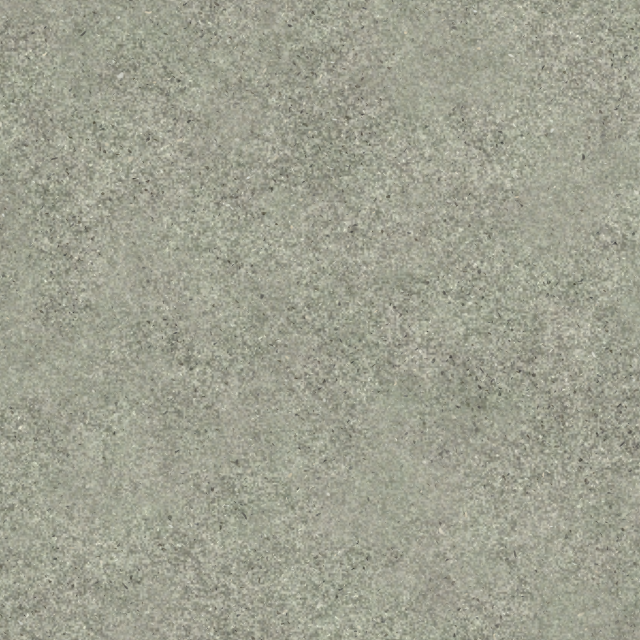
This texture is drawn by a WebGL 2 fragment shader. Its source:

```glsl
#version 300 es
precision highp float;
// Weathered fine-grained concrete: a grey-green ground of layered value noise,
// whose grain fades on worn patches, with clustered dark pits, pale sand
// grains and a few bright chips scattered over jittered cells.

uniform vec2 u_resolution;
out vec4 outColor;

// Integer hash of a cell: three values from 0 to 1.
vec3 hash3(vec2 cell, uint seed) {
    uvec3 v = uvec3(uvec2(ivec2(cell) + 4096), seed) * 1664525u + 1013904223u;
    v.x += v.y * v.z; v.y += v.z * v.x; v.z += v.x * v.y;
    v ^= v >> 16u;
    v.x += v.y * v.z; v.y += v.z * v.x; v.z += v.x * v.y;
    return vec3(v >> 8u) / 16777216.0;
}

// Value noise centred on zero, from -0.5 to 0.5.
float noise(vec2 p, uint seed) {
    vec2 i = floor(p), f = fract(p);
    f = f * f * (3.0 - 2.0 * f);
    float low = mix(hash3(i, seed).x, hash3(i + vec2(1, 0), seed).x, f.x);
    float high = mix(hash3(i + vec2(0, 1), seed).x, hash3(i + vec2(1, 1), seed).x, f.x);
    return mix(low, high, f.y) - 0.5;
}

float cloud(vec2 p, uint seed) {
    float sum = 0.0, weight = 0.5;
    for (uint k = 0u; k < 4u; k++) {
        sum += weight * noise(p, seed + k);
        p = mat2(1.6, 1.2, -1.2, 1.6) * p + 7.3;
        weight *= 0.6;
    }
    return sum;
}

// Irregular, randomly turned specks: x is strength, y is a random tone.
vec2 specks(vec2 uv, float cells, float density, float radius, uint seed) {
    vec2 p = uv * cells, home = floor(p), result = vec2(0);
    p += 0.35 * vec2(noise(p * 2.3, seed + 2u), noise(p * 2.3, seed + 3u));
    float soft = 0.06 + 0.6 * cells / u_resolution.y;
    for (int y = -1; y <= 1; y++) {
        for (int x = -1; x <= 1; x++) {
            vec2 cell = home + vec2(x, y);
            vec3 place = hash3(cell, seed), form = hash3(cell, seed + 1u);
            if (place.z > density) continue;
            float angle = 3.1416 * form.x;
            vec2 axis = vec2(cos(angle), sin(angle));
            vec2 d = p - cell - place.xy;
            d = vec2(dot(d, axis), dot(d, vec2(-axis.y, axis.x)) * mix(1.1, 2.0, form.y));
            float size = radius * mix(0.45, 1.2, form.z * form.z);
            float cover = 1.0 - smoothstep(size - soft, size + soft, length(d));
            cover *= mix(0.45, 1.0, form.y);
            if (cover > result.x) result = vec2(cover, form.x);
        }
    }
    return result;
}

void main() {
    vec2 uv = gl_FragCoord.xy / u_resolution.y;

    // Broad stains and worn patches
    float stain = cloud(uv * 5.0, 11u);
    float blotch = cloud(uv * 22.0, 21u);
    float wear = smoothstep(-0.22, 0.08, cloud(uv * 9.0, 31u));
    float roughness = mix(0.65, 1.1, wear);

    // Sand grain, with a little relief lit from above
    vec2 grainUv = uv * 190.0;
    float relief = noise(grainUv, 41u) - noise(grainUv + vec2(0.2, 0.55), 41u);
    float grain = 0.19 * noise(uv * 340.0, 42u) + 0.10 * noise(grainUv, 43u)
                + 0.07 * noise(uv * 85.0, 44u) + 0.07 * relief;
    float light = 0.07 * stain + 0.08 * blotch + roughness * grain;

    // Grey-green ground with faint rosy and buff drift
    vec3 color = vec3(0.622, 0.628, 0.566) + light * vec3(1.0, 1.0, 0.95);
    float drift = noise(uv * 120.0, 51u) + 0.8 * noise(uv * 16.0, 52u);
    color += 0.022 * drift * vec3(0.5, -0.5, 0.3);
    color += 0.03 * noise(uv * 210.0, 53u) * vec3(0.4, 0.1, -0.8);

    // Dark pits gather where the ground is stained
    float cluster = smoothstep(0.15, -0.25, blotch + 0.5 * stain);
    vec2 pit = specks(uv, 95.0, 0.10 + 0.32 * cluster, 0.28, 61u);
    color -= 0.23 * roughness * pit.x * mix(vec3(1.0, 1.0, 0.82), vec3(0.9, 1.0, 1.0), pit.y);
    vec2 hole = specks(uv, 48.0, 0.14 * cluster, 0.17, 65u);
    color = mix(color, vec3(0.29, 0.28, 0.27), 0.8 * hole.x);

    // Pale grains and scarce bright chips
    vec2 sand = specks(uv, 135.0, 0.24, 0.33, 71u);
    color += 0.16 * roughness * sand.x * mix(vec3(1.0, 0.98, 0.85), vec3(0.95, 1.0, 1.0), sand.y);
    vec2 chip = specks(uv, 50.0, 0.07, 0.16, 75u);
    vec3 chipColor = mix(vec3(0.90, 0.84, 0.71), vec3(0.87, 0.89, 0.87), chip.y);
    color = mix(color, chipColor, 0.9 * chip.x);

    outColor = vec4(clamp(color, 0.0, 1.0), 1.0);
}
```
